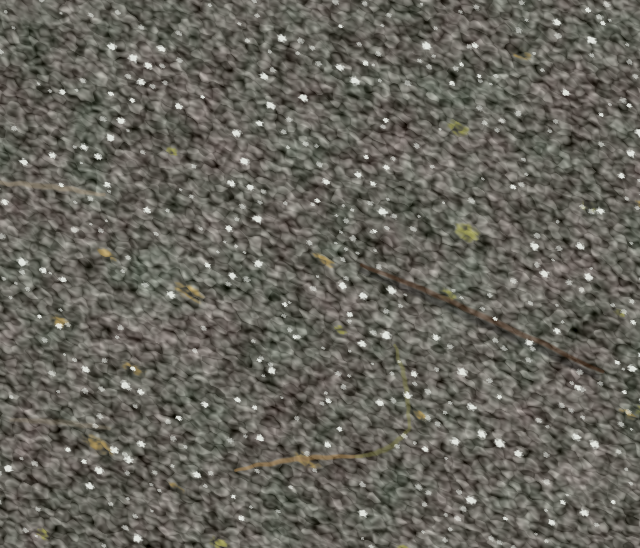
Give the GLSL for this texture, as a Shadertoy shader.

```glsl
// Coarse grey asphalt with slanted grit, bright mineral specks and plant litter.
// Stretched soft Voronoi grains and gradient noise set the tone; scattered
// ellipses add specks, stones and ochre bits, and bent segments add stems.

vec2 hash2(vec2 p) {
    vec3 a = fract(p.xyx * vec3(0.1031, 0.1030, 0.0973));
    a += dot(a, a.yzx + 33.33);
    return fract((a.xx + a.yz) * a.zy);
}

float slope(vec2 cell, vec2 offset) {
    float angle = 6.2832 * hash2(cell).x;
    return dot(vec2(cos(angle), sin(angle)), offset);
}

float gradientNoise(vec2 p) {
    vec2 i = floor(p), f = p - i;
    vec2 u = f * f * f * (f * (f * 6.0 - 15.0) + 10.0);
    vec2 e = vec2(1, 0);
    return mix(mix(slope(i, f), slope(i + e, f - e), u.x),
               mix(slope(i + e.yx, f - e.yx), slope(i + 1.0, f - 1.0), u.x), u.y);
}

// Soft Voronoi: x is the blended grain tone, y is the distance to its centre
vec2 grains(vec2 p) {
    vec2 cell = floor(p);
    float sum = 0.0, weights = 0.0, nearest = 9.0;
    for (int y = -1; y <= 1; y++)
    for (int x = -1; x <= 1; x++) {
        vec2 id = cell + vec2(x, y);
        vec2 d = id + hash2(id) - p;
        float w = exp(-16.0 * dot(d, d));
        sum += w * hash2(id + 71.0).x;
        weights += w;
        nearest = min(nearest, dot(d, d));
    }
    return vec2(sum / weights, sqrt(nearest));
}

// One ragged ellipse in a random share of the grid cells
float scatter(vec2 p, float cells, float chance, vec2 radius, float seed) {
    vec2 g = p * cells, id = floor(g);
    vec2 place = hash2(id + seed), kind = hash2(id + seed + 57.0);
    vec2 d = (g - id - 0.35 - 0.3 * place) / (cells * radius * (0.55 + 0.65 * kind.y));
    float ragged = length(d) + 0.5 * gradientNoise(d * 1.7 + id * 5.0);
    return step(kind.x, chance) * (1.0 - smoothstep(0.5, 1.25, ragged));
}

// Soft strand from a to b, bowed sideways and tapered at both ends
float strand(vec2 p, vec2 a, vec2 b, float bow, float width) {
    vec2 along = b - a;
    float t = clamp(dot(p - a, along) / dot(along, along), 0.0, 1.0);
    vec2 side = normalize(vec2(-along.y, along.x));
    vec2 spine = a + along * t + side * bow * sin(3.1416 * t);
    spine += side * 0.004 * gradientNoise(vec2(t * 9.0, a.x * 40.0));
    width *= 0.6 + 0.4 * sin(3.1416 * t);
    return 1.0 - smoothstep(0.35 * width, 1.3 * width, length(p - spine));
}

void mainImage(out vec4 fragColor, in vec2 fragCoord) {
    vec2 p = fragCoord / iResolution.y;
    vec2 q = mat2(0.88, 0.47, -0.47, 0.88) * p;   // x runs down the grain
    vec2 warped = q + 0.005 * vec2(gradientNoise(p * 45.0), gradientNoise(p * 45.0 + 31.0));

    // Grit: grain faces, dark gaps, and noise from fine to broad
    vec2 grit = grains(warped * vec2(55, 95));
    float tone = 0.41 + 0.20 * (grit.x - 0.5) - 0.12 * smoothstep(0.35, 0.8, grit.y);
    tone += 0.24 * gradientNoise(warped * vec2(75, 125) + 9.0);
    tone += 0.20 * gradientNoise(warped * vec2(36, 68) + 40.0);
    tone += 0.09 * gradientNoise(q * vec2(11, 18)) + 0.05 * gradientNoise(p * 3.0 + 5.0);

    // Larger stones with a shadow on their lower side
    float stone = scatter(q, 4.0, 0.25, vec2(0.05, 0.027), 12.0);
    float shadow = scatter(q + vec2(0.004, 0.014), 4.0, 0.25, vec2(0.05, 0.027), 12.0);
    tone -= 0.10 * shadow * (1.0 - stone);
    tone = mix(tone, 0.43 + 0.5 * (tone - 0.39), 0.7 * stone);

    // Warm grey with faint brown and green drift
    float drift = gradientNoise(p * 9.0 + 17.0) + 0.6 * gradientNoise(q * 32.0 + 3.0);
    vec3 color = tone + vec3(0.005, -0.003, -0.033) + drift * vec3(0.025, -0.012, 0.004);

    // Ochre and yellow-green litter, broken up by the grit
    float ochre = scatter(q, 6.0, 0.33, vec2(0.028, 0.012), 83.0);
    float moss = scatter(q, 7.0, 0.14, vec2(0.019, 0.012), 29.0);
    float broken = smoothstep(0.25, 0.5, tone);
    color = mix(color, vec3(0.60, 0.49, 0.24) + 0.7 * (tone - 0.39), 0.75 * ochre * broken);
    color = mix(color, vec3(0.55, 0.54, 0.23) + 0.7 * (tone - 0.39), 0.75 * moss * broken);

    // Brown twig over its shadow, pale straws, and a curved stem
    float twigShade = strand(p, vec2(0.66, 0.507), vec2(1.09, 0.313), 0.004, 0.009);
    float twig = strand(p, vec2(0.66, 0.517), vec2(1.10, 0.322), 0.004, 0.006);
    float straw = strand(p, vec2(-0.02, 0.668), vec2(0.19, 0.645), 0.003, 0.006);
    straw = max(straw, 0.6 * strand(p, vec2(0.02, 0.233), vec2(0.20, 0.217), 0.004, 0.006));
    float stem = strand(p, vec2(0.43, 0.142), vec2(0.66, 0.168), 0.007, 0.0055);
    float shoot = strand(p, vec2(0.65, 0.167), vec2(0.748, 0.22), -0.014, 0.006);
    shoot = max(shoot, strand(p, vec2(0.746, 0.215), vec2(0.72, 0.37), -0.008, 0.005));
    color *= 1.0 - 0.35 * twigShade;
    color = mix(color, vec3(0.33, 0.25, 0.19) + 0.5 * (tone - 0.39), 0.75 * twig);
    color = mix(color, vec3(0.55, 0.51, 0.44) + 0.4 * (tone - 0.39), 0.8 * straw);
    color = mix(color, vec3(0.57, 0.47, 0.33) + 0.4 * (tone - 0.39), 0.85 * stem);
    color = mix(color, vec3(0.48, 0.47, 0.32) + 0.4 * (tone - 0.39), 0.75 * shoot);

    // Bright mineral specks in two sizes
    float specks = scatter(q, 26.0, 0.16, vec2(0.0085, 0.0062), 5.0);
    float glints = scatter(q + 0.37, 44.0, 0.13, vec2(0.0062, 0.0044), 66.0);
    color = mix(color, vec3(0.90, 0.91, 0.89), max(0.95 * specks, 0.6 * glints));

    fragColor = vec4(clamp(color, 0.0, 1.0), 1.0);
}
```
